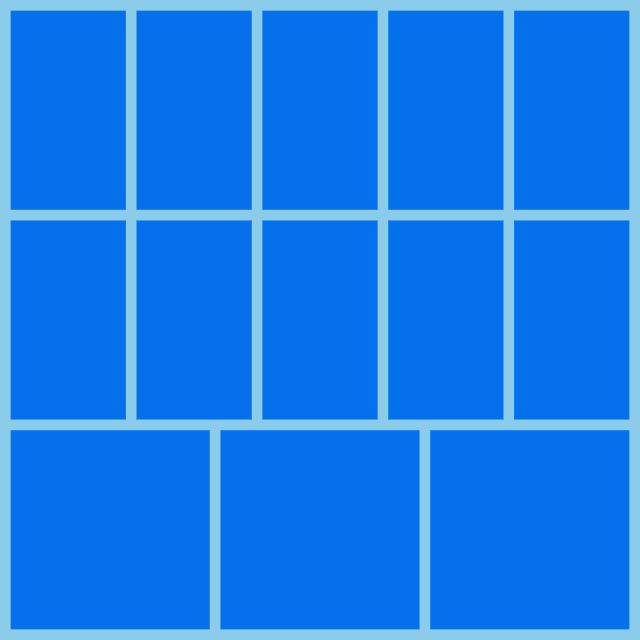
This pattern is drawn by a WebGL 1 fragment shader. Its source:

```glsl
precision highp float;

uniform vec2 u_resolution;

const vec3 PANEL_BLUE = vec3(0.02, 0.44, 0.92);
const vec3 LINE_BLUE = vec3(0.55, 0.80, 0.92);
const float LINE_WIDTH = 1.0 / 60.0;
const float ROWS = 3.0;
const float WIDE_COLUMNS = 3.0;
const float NARROW_COLUMNS = 5.0;

// Distance to the nearest of the evenly spaced lines bounding count cells
float lineDistance(float gridPosition, float count, float span) {
    float cell = fract(gridPosition * count);
    return min(cell, 1.0 - cell) * span / count;
}

// Antialiased coverage of a line, given the distance to its centre
float lineCoverage(float distanceToLine, float width, float pixel) {
    return clamp((0.5 * width - distanceToLine) / pixel + 0.5, 0.0, 1.0);
}

void main() {
    vec2 uv = gl_FragCoord.xy / u_resolution;
    vec2 pixel = 1.0 / u_resolution;

    // The outer lines lie fully inside the canvas
    float span = 1.0 - LINE_WIDTH;
    vec2 grid = (uv - 0.5 * LINE_WIDTH) / span;

    // Wide panels fill the bottom row, narrow ones the rows above
    float columns = grid.y * ROWS < 1.0 ? WIDE_COLUMNS : NARROW_COLUMNS;

    float vertical = lineCoverage(lineDistance(grid.x, columns, span), LINE_WIDTH, pixel.x);
    float horizontal = lineCoverage(lineDistance(grid.y, ROWS, span), LINE_WIDTH, pixel.y);

    vec3 color = mix(PANEL_BLUE, LINE_BLUE, max(vertical, horizontal));
    gl_FragColor = vec4(color, 1.0);
}
```
